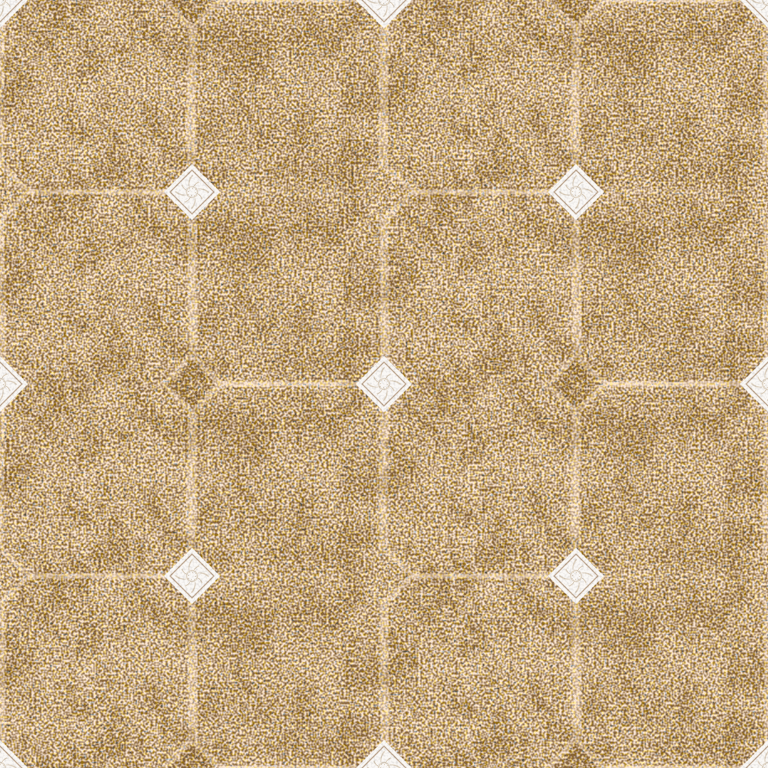
A Shadertoy shader for this pattern:

```glsl
// Vinyl floor of four by four mottled tan tiles with pale grout and clipped corners.
// White flower diamonds alternate with outlined tan ones on the grid corners.
// Wrapping gradient noise gives the stone clouds and a fine printed grain.

const float TAU = 6.2831853;

// Random unit gradient for a lattice cell
vec2 gradient(vec2 cell) {
    uvec2 q = uvec2(cell) * uvec2(1597334673u, 3812015801u);
    uint h = (q.x ^ q.y) * 1597334673u;
    h = (h ^ (h >> 15)) * 2246822519u;
    float a = TAU * float((h ^ (h >> 13)) & 65535u) / 65536.0;
    return vec2(cos(a), sin(a));
}

// Gradient noise that wraps after a whole number of cells
float gradientNoise(vec2 p, vec2 period) {
    vec2 i = floor(p), f = p - i;
    vec2 u = f * f * f * (f * (f * 6.0 - 15.0) + 10.0);
    vec2 lo = mod(i, period), hi = mod(i + 1.0, period);
    float a = dot(gradient(lo), f);
    float b = dot(gradient(vec2(hi.x, lo.y)), f - vec2(1, 0));
    float c = dot(gradient(vec2(lo.x, hi.y)), f - vec2(0, 1));
    float d = dot(gradient(hi), f - 1.0);
    return mix(mix(a, b, u.x), mix(c, d, u.x), u.y);
}

float fbm(vec2 p, vec2 period) {
    float sum = 0.0, amp = 1.0;
    for (int i = 0; i < 5; i++) {
        sum += amp * gradientNoise(p, period);
        p *= 2.0;
        period *= 2.0;
        amp *= 0.78;
    }
    return sum;
}

// Soft-edged line around d = 0
float band(float d, float halfWidth, float soft) {
    return 1.0 - smoothstep(halfWidth - soft, halfWidth + soft, abs(d));
}

float blob(vec2 p, vec2 center, vec2 size) {
    vec2 q = (p - center) / size;
    return exp(-dot(q, q));
}

// Stone lightness: the clouds repeat every two columns and every row
float stoneTone(vec2 uv) {
    vec2 tile = fract(uv * 4.0);
    float oddColumn = mod(floor(uv.x * 4.0), 2.0);
    float clouds = fbm(uv * 16.0 + 0.4, vec2(8, 4));
    float strokes = gradientNoise(uv * vec2(112, 32), vec2(56, 8));
    float shade = blob(tile, vec2(0.27, 0.73), vec2(0.22, 0.13))
                + blob(tile, vec2(0.68, 0.2), vec2(0.24, 0.14))
                - blob(tile, vec2(0.62, 0.55), vec2(0.25, 0.2))
                - 0.8 * blob(tile, vec2(0.38, 0.14), vec2(0.14, 0.06));
    float dark = 0.22 * shade - 0.65 * clouds + 0.3 * strokes;
    float tone = -0.13 * dark - 0.17 * smoothstep(0.08, 0.26, dark)
               + 0.08 * smoothstep(0.12, 0.4, -dark);
    return 0.55 - 0.02 * oddColumn + tone * mix(1.0, 0.75, oddColumn);
}

// White inlay with a thin frame and a pinwheel flower
vec3 inlayColor(vec2 p, float diamond, float px) {
    float r = length(p), a = atan(p.y, p.x);
    float frame = band(diamond - 0.0285, 0.0011, px);
    float petals = band(sin(4.0 * a + 150.0 * r), 0.25, 0.25);
    petals *= smoothstep(0.002, 0.005, r) * (1.0 - smoothstep(0.021, 0.024, diamond));
    float bud = band(r - 0.007, 0.0008, px);
    vec3 c = mix(vec3(0.97, 0.96, 0.95), vec3(0.68, 0.57, 0.46), 0.8 * frame);
    return mix(c, vec3(0.79, 0.72, 0.62), 0.65 * max(petals, bud));
}

void mainImage(out vec4 fragColor, in vec2 fragCoord) {
    vec2 uv = fragCoord / iResolution.xy;
    float px = 1.0 / min(iResolution.x, iResolution.y);

    // Nearest grid corner and diamond distance from it
    vec2 grid = uv * 4.0;
    vec2 corner = floor(grid + 0.5);
    vec2 p = (grid - corner) / 4.0;
    float diamond = abs(p.x) + abs(p.y);
    float plain = mod(corner.x + corner.y, 2.0);
    float oddCorner = mod(corner.x, 2.0);

    // Grout: broad uprights, and level lines alternating bright and faint
    float sway = 0.0012 * sin(TAU * 2.0 * uv.y + 1.0);
    float upright = band(p.x - sway, 0.006, 0.002);
    float edge = band(p.x - sway - 0.0085, 0.001, 0.0015);
    float bright = mod(floor(grid.x) + corner.y, 2.0);
    float level = band(p.y, 0.0032, 0.002) * mix(0.08, 0.4, bright);
    float outside = mix(1.0, smoothstep(0.032, 0.037, diamond), plain);
    float grout = max(0.24 * upright, level) * outside;

    // Clipped corners: full outline on odd columns, mostly right-hand on even ones
    float side = mix(smoothstep(-0.01, 0.01, p.x) * 0.75 + 0.25, 0.9, oddCorner);
    float outline = plain * side * band(diamond - 0.037, 0.0048, 0.002);
    float lines = max(grout, 0.26 * outline);
    float tone = stoneTone(uv);
    tone -= 0.1 * plain * oddCorner * (1.0 - smoothstep(0.026, 0.032, diamond));
    tone += lines - 0.1 * edge * outside;

    // Printed grain between brown and cream
    float grain = gradientNoise(uv * 310.0 + 0.3, vec2(310));
    float ink = clamp(tone + 1.4 * grain * (1.0 - 1.4 * lines), -0.1, 1.15);
    vec3 color = mix(vec3(0.56, 0.43, 0.28), vec3(0.93, 0.84, 0.76), ink);

    // Ink tint: yellow flecks and sparse grey-green ones
    float tint = gradientNoise(uv * 270.0 + 0.6, vec2(270));
    color += vec3(0.05, 0.03, -0.17) * smoothstep(0.02, 0.3, tint);
    color -= vec3(0.2, 0.07, -0.03) * smoothstep(0.3, 0.5, -tint);

    // White inlays over the remaining corners
    float inlay = (1.0 - plain) * (1.0 - smoothstep(0.0365 - px, 0.0365 + px, diamond));
    vec3 white = inlayColor(p, diamond, px) + 0.12 * min(grain, 0.1);
    color = mix(color, white, inlay);
    fragColor = vec4(color, 1.0);
}
```
